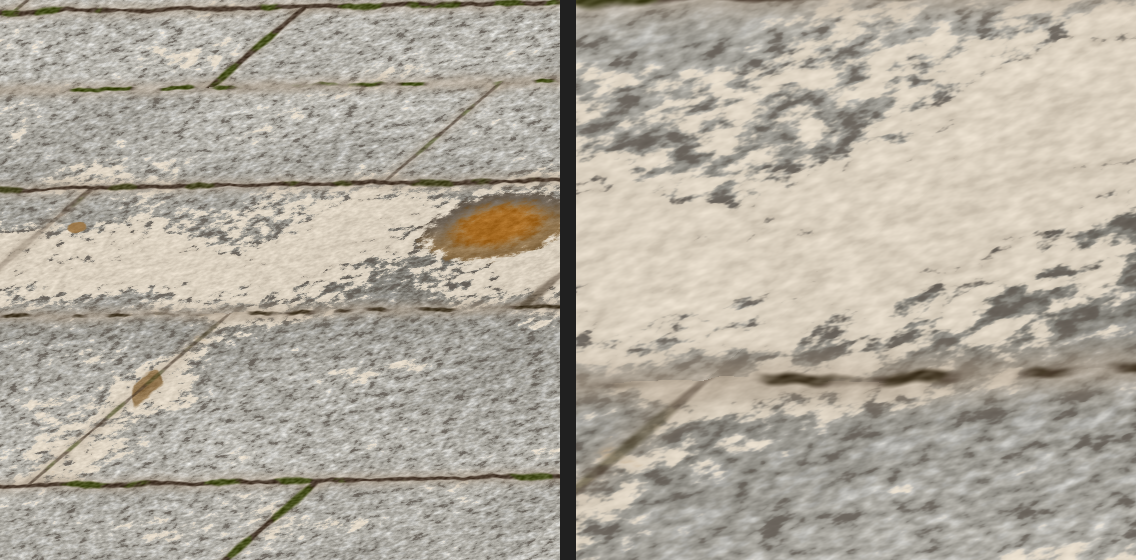
Left: the whole. Right: its middle third, enlarged.
This texture is drawn by a WebGL 1 fragment shader. Its source:

```glsl
precision highp float;
// Weathered granite paving seen at a slant: courses shrink with perspective,
// slanted joints alternate in running bond, and layered gradient noise adds
// mineral grain, pale sand drifts, mossy cracks and ochre stains.
uniform vec2 u_resolution;

const float HORIZON = 2.257;
const float COURSE_SCALE = 12.7;
const float JOINT_SLANT = 1.2;
const float STONE_LENGTH = 1.04;

const vec3 GRANITE = vec3(0.71, 0.70, 0.67);
const vec3 DARK_MINERAL = vec3(0.40, 0.37, 0.34);
const vec3 SAND = vec3(0.88, 0.835, 0.765);
const vec3 MORTAR = vec3(0.68, 0.625, 0.555);
const vec3 SOIL = vec3(0.27, 0.21, 0.16);
const vec3 MOSS = vec3(0.25, 0.29, 0.08);
const vec3 OCHRE = vec3(0.57, 0.46, 0.31);
const vec3 RUST = vec3(0.65, 0.42, 0.14);

vec2 gradientAt(vec2 cell) {
  float angle = 6.2832 * fract(sin(dot(cell, vec2(127.1, 311.7))) * 43758.5);
  return vec2(cos(angle), sin(angle));
}

float gradientNoise(vec2 p) {
  vec2 i = floor(p), f = fract(p);
  vec2 u = f * f * f * (f * (f * 6.0 - 15.0) + 10.0);
  vec2 e = vec2(1.0, 0.0);
  float low = mix(dot(gradientAt(i), f), dot(gradientAt(i + e.xy), f - e.xy), u.x);
  float high = mix(dot(gradientAt(i + e.yx), f - e.yx), dot(gradientAt(i + e.xx), f - e.xx), u.x);
  return 1.4 * mix(low, high, u.y);
}

float fbm(vec2 p) {
  float sum = 0.0, amplitude = 0.6;
  for (int octave = 0; octave < 4; octave++) {
    sum += amplitude * gradientNoise(p);
    p = p * 2.03 + vec2(17.3, 9.1);
    amplitude *= 0.6;
  }
  return sum;
}

float bell(float x, float width) {
  return exp(-x * x / (width * width));
}

// Soft-edged line of a given half width
float crackLine(float distanceTo, float halfWidth) {
  return 1.0 - smoothstep(halfWidth * 0.4, halfWidth + 0.002, distanceTo);
}

// Normalised distance from the centre of a tilted ellipse
float ellipse(vec2 p, vec2 centre, vec2 radii, float tilt) {
  vec2 d = p - centre;
  float c = cos(tilt), s = sin(tilt);
  return length(vec2(c * d.x + s * d.y, c * d.y - s * d.x) / radii);
}

void main() {
  vec2 uv = gl_FragCoord.xy / u_resolution;
  float wobble = gradientNoise(uv * 13.0) * 0.006 + gradientNoise(uv * 55.0) * 0.003;
  vec2 p = uv + vec2(wobble, wobble * 0.7 - 0.018 * (uv.x - 0.5));

  // Courses in perspective and their slanted joints
  float depth = HORIZON - p.y;
  float course = COURSE_SCALE / depth - 6.0;
  float row = floor(course), edge = floor(course + 0.5);
  float oddRow = mod(row, 2.0), evenEdge = 1.0 - mod(edge, 2.0);
  float edgeDistance = abs(course - edge) * depth * depth / COURSE_SCALE;
  float slide = (p.x - JOINT_SLANT * p.y + 0.12 - 0.52 * oddRow) / STONE_LENGTH;
  float stone = floor(slide + 0.5);
  float side = (slide - stone) * STONE_LENGTH * 0.64;
  float jointDistance = abs(side);

  // Grain leans up to the right; patches are broad and flat
  vec2 leaning = vec2(uv.x - 0.5 * uv.y, uv.y * 1.9 - 0.25 * uv.x);
  float grain = fbm(leaning * 42.0);
  float speckle = gradientNoise(leaning * 125.0 + 31.0);
  float patches = fbm(vec2(uv.x - 0.8 * uv.y, uv.y * 2.2) * 4.0 + 5.0);
  float weathered = bell(course - 1.3, 0.75);
  float sandyRow = bell(course - 1.48, 0.48);

  // Granite
  float tone = 0.04 * gradientAt(vec2(row, stone) + 3.0).x + 0.07 * patches;
  vec3 colour = GRANITE + tone + 0.25 * grain + 0.11 * speckle - 0.13 * weathered;
  colour += vec3(-0.006, 0.0, 0.012) * smoothstep(0.0, 0.4, grain);
  float flecks = smoothstep(0.26, 0.6, -grain - 0.2 * speckle + 0.12 * weathered);
  colour = mix(colour, DARK_MINERAL, 0.75 * flecks);

  // Sand drifts over one course and along the joint of the course below
  float lowerJoint = bell(side - 0.025, 0.06) * (1.0 - step(0.5, abs(row)));
  float sandScore = 0.78 * sandyRow + 0.75 * lowerJoint + 0.9 * patches + 0.65 * grain - 0.46;
  float sand = smoothstep(-0.06, 0.18, sandScore);
  colour = mix(colour, SAND + 0.07 * grain + 0.04 * speckle, 0.9 * sand);

  // Mortar beside the joints
  float mortar = 0.65 * bell(edgeDistance, 0.014) + 0.4 * bell(jointDistance, 0.012);
  colour = mix(colour, MORTAR + 0.12 * grain, min(mortar, 0.75));

  // Ochre stain with a dark rim, one small stain, and earth in the sandy joint
  float ragged = 0.22 * grain;
  float stain = ellipse(uv, vec2(0.89, 0.597), vec2(0.135, 0.057), 0.2) + ragged;
  float pebble = ellipse(uv, vec2(0.137, 0.594), vec2(0.018, 0.01), 0.2) + ragged;
  float rim = smoothstep(0.5, 0.85, stain) * smoothstep(-0.03, 0.03, uv.y - 0.6 - 0.2 * (uv.x - 0.89));
  vec3 stainColour = mix(RUST, OCHRE, smoothstep(0.35, 0.8, stain));
  stainColour = mix(stainColour, DARK_MINERAL, 0.85 * rim) + 0.13 * grain;
  colour = mix(colour, stainColour, 1.0 - smoothstep(0.9, 1.06, stain));
  colour = mix(colour, mix(RUST, OCHRE, 0.5), 0.8 - 0.8 * smoothstep(0.8, 1.1, pebble));
  float earth = lowerJoint * bell(jointDistance, 0.018) * smoothstep(-0.05, 0.2, gradientNoise(uv * 9.0 + 2.0));
  colour = mix(colour, OCHRE + 0.15 * grain, smoothstep(0.25, 0.5, earth + 0.2 * grain));

  // Cracks filled with soil and moss
  float growth = gradientNoise(uv * 16.0 + 8.0);
  float halfWidth = 0.0045 + 0.004 * growth;
  float edgeCrack = crackLine(edgeDistance, halfWidth * mix(0.5, 1.0, evenEdge));
  edgeCrack *= mix(smoothstep(-0.1, 0.3, growth), 0.95, evenEdge);
  float jointCrack = crackLine(jointDistance, halfWidth * mix(0.55, 1.2, oddRow));
  jointCrack *= mix(0.6, 0.95, oddRow) * (1.0 - 0.8 * sandyRow);
  float moss = smoothstep(-0.05, 0.25, growth + 0.3 * grain) * (1.0 - weathered);
  colour = mix(colour, mix(SOIL, MOSS, moss) + 0.12 * speckle, max(edgeCrack, jointCrack));

  gl_FragColor = vec4(clamp(colour, 0.0, 1.0), 1.0);
}
```
